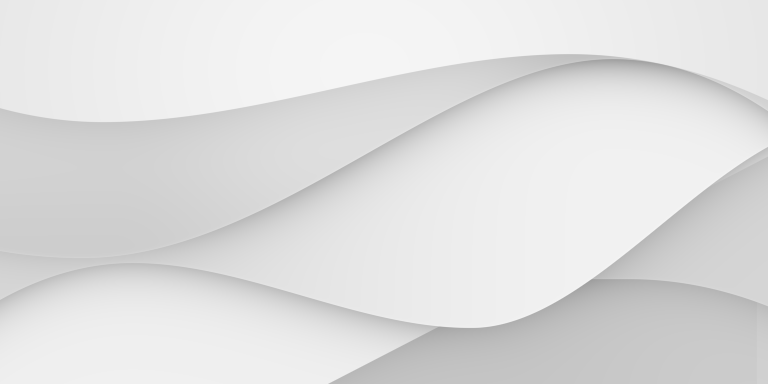
A WebGL 2 fragment shader for this background:

```glsl
#version 300 es
precision highp float;
// Overlapping pale grey paper waves, each casting a soft shadow on the sheet below.
// Every edge is a smooth trough-to-crest wave; its signed distance drives
// coverage, shadow and the thin light rim, and sheets are stacked back to front.
uniform vec2 u_resolution;
out vec4 outColor;

// Smooth step from point a to point b, with parabolic tails and a mid-span bulge.
float wave(float x, vec2 a, vec2 b, vec2 tails, float bulge) {
    float t = clamp((x - a.x) / (b.x - a.x), 0.0, 1.0);
    float before = max(a.x - x, 0.0);
    float after = max(x - b.x, 0.0);
    float hump = 16.0 * t * t * (1.0 - t) * (1.0 - t);
    return mix(a.y, b.y, t * t * (3.0 - 2.0 * t)) + bulge * hump
         + tails.x * before * before + tails.y * after * after;
}

// Heights of the band top, panel top, panel bottom and corner sheet top.
vec4 edgeHeights(float x) {
    float bandTop = wave(x, vec2(0.268, 0.682), vec2(1.484, 0.859), vec2(0.507, -0.45), 0.0);
    float panelTop = wave(x, vec2(0.214, 0.328), vec2(1.596, 0.846), vec2(0.4, -0.83), -0.0156);
    float panelBottom = wave(x, vec2(0.346, 0.315), vec2(1.224, 0.146), vec2(-0.803, 0.0), 0.0)
                      + 0.5365 * smoothstep(1.229, 2.214, x);
    float cornerTop = wave(x, vec2(1.55, 0.273), vec2(1.64, 0.273), vec2(-0.2, -0.545), 0.0);
    return vec4(bandTop, panelTop, panelBottom, cornerTop);
}

// Approximate perpendicular distance below each edge.
vec4 edgeDepths(vec2 p) {
    const float h = 0.002;
    vec4 slope = (edgeHeights(p.x + h) - edgeHeights(p.x - h)) / (2.0 * h);
    return (edgeHeights(p.x) - p.y) * inversesqrt(1.0 + slope * slope);
}

float cover(float d, float pixel) {
    return smoothstep(-0.7 * pixel, 0.7 * pixel, d);
}

float shadow(float d, float reach) {
    return exp(-max(d, 0.0) / reach);
}

float rim(float d) {
    return exp(-abs(d) / 0.003);
}

float bell(float x, float center, float width) {
    float t = (x - center) / width;
    return exp(-t * t);
}

void main() {
    vec2 p = gl_FragCoord.xy / u_resolution * vec2(2.0, 1.0);
    float pixel = 1.0 / u_resolution.y;
    vec4 depth = edgeDepths(p);

    // Bright backdrop with a broad central glow
    float backdrop = 0.885 + 0.075 * bell(length((p - vec2(0.95, 0.82)) * vec2(0.8, 1.0)), 0.0, 0.75);

    // Grey ribbon, darker where it narrows at the crest
    float ribbon = 0.805 + 0.04 * smoothstep(0.3, 0.85, p.x) + 0.03 * smoothstep(0.35, 0.65, p.y);
    ribbon -= 0.055 * shadow(depth.x, 0.06) + 0.07 * bell(p.x, 1.52, 0.23);
    ribbon += 0.03 * rim(depth.y);

    // Wide light panel under the ribbon
    float panel = mix(0.845, 0.945, smoothstep(0.0, 1.6, p.x));
    float panelShade = mix(0.07, 0.2, smoothstep(0.2, 0.9, p.x)) + 0.13 * bell(p.x, 1.62, 0.22);
    panel -= panelShade * shadow(depth.y, 0.045);
    panel += 0.02 * rim(depth.z);

    // Right sheet, and the corner sheet below it
    float rightSheet = 0.835 - 0.12 * shadow(depth.z, 0.06);
    rightSheet += 0.02 * rim(depth.w);
    float cornerSheet = 0.775 + 0.025 * smoothstep(1.3, 2.0, p.x);
    cornerSheet -= 0.09 * shadow(depth.w, 0.05) + 0.07 * shadow(depth.z, 0.045);
    cornerSheet += 0.02 * cover(p.x - 1.971, pixel);

    // Light sheet at lower left, cut by a diagonal edge
    float diagonal = dot(p - vec2(0.854, 0.0), vec2(0.459, -0.888));
    float leftSheet = 0.94 - 0.2 * shadow(depth.z, 0.05);
    cornerSheet -= 0.05 * shadow(diagonal, 0.05);

    // Stack the sheets
    float lower = mix(rightSheet, cornerSheet, cover(depth.w, pixel));
    lower = mix(leftSheet, lower, cover(diagonal, pixel));
    float grey = mix(backdrop, ribbon, cover(depth.x, pixel));
    grey = mix(grey, panel, cover(depth.y, pixel));
    grey = mix(grey, lower, cover(depth.z, pixel));
    outColor = vec4(vec3(grey), 1.0);
}
```
